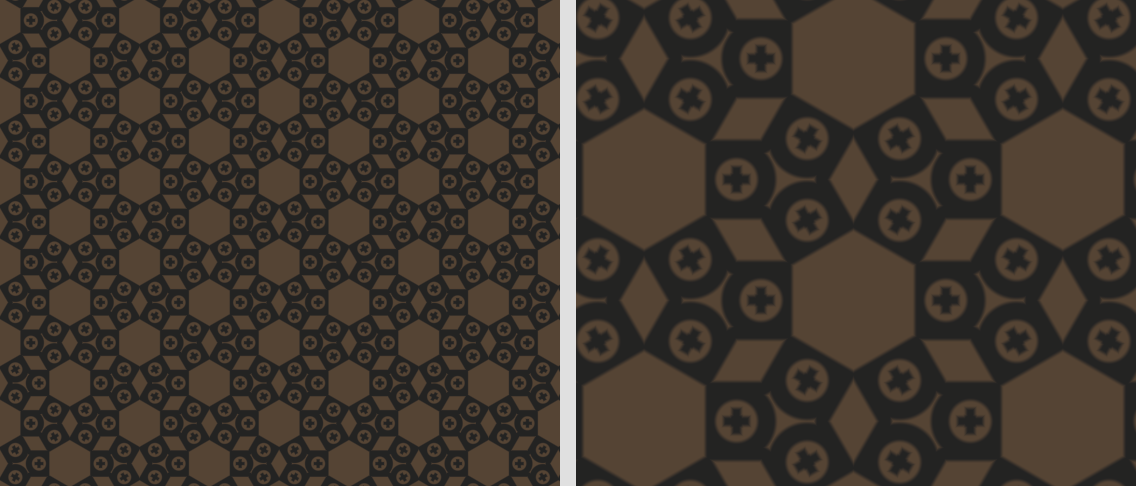
Left, the full canvas; right, a detail of the centre.
Give the GLSL for this pattern, as a WebGL 1 fragment shader.

```glsl
precision highp float;

uniform vec2 u_resolution;

const float PI = 3.14159265;
const float SQRT3 = 1.7320508;

// Offset from the nearest point of a triangular lattice with unit spacing
vec2 latticeOffset(vec2 p) {
  vec2 cell = vec2(SQRT3, 1.0);
  vec2 a = mod(p + 0.5 * cell, cell) - 0.5 * cell;
  vec2 b = mod(p, cell) - 0.5 * cell;
  return dot(a, a) < dot(b, b) ? a : b;
}

// Folds the plane into one mirrored sector around the x axis
vec2 foldSectors(vec2 p, float count) {
  float sector = 2.0 * PI / count;
  float angle = mod(atan(p.y, p.x + 1e-6) + 0.5 * sector, sector) - 0.5 * sector;
  return length(p) * vec2(cos(angle), abs(sin(angle)));
}

float boxDistance(vec2 p, vec2 halfSize) {
  vec2 d = abs(p) - halfSize;
  return max(d.x, d.y);
}

// Rhombus with a 60 degree corner, its long axis along the given direction
float rhombusDistance(vec2 p, vec2 axis, float inradius) {
  vec2 local = abs(vec2(dot(p, axis), dot(p, vec2(-axis.y, axis.x))));
  return dot(local, vec2(0.5, 0.5 * SQRT3)) - inradius;
}

// Round stud with a cross cut into its middle
float studDistance(vec2 p, float radius, vec2 arm, float hub) {
  float slot = min(boxDistance(p, arm), boxDistance(p, arm.yx));
  slot = min(slot, length(p) - hub);
  return max(length(p) - radius, -slot);
}

// Three-armed gap left between neighbouring round plates
float gapDistance(vec2 fromPlate, float plateRadius, vec2 fromCentre, float reach) {
  return max(plateRadius - length(fromPlate), length(fromCentre) - reach);
}

float inlayDistance(vec2 p) {
  vec2 q = foldSectors(latticeOffset(p), 6.0);
  vec2 axis = vec2(0.5 * SQRT3, 0.5);
  vec2 triangleCentre = vec2(1.0 / SQRT3, 0.0);
  vec2 stud = q - triangleCentre + vec2(0.195, 0.0);

  float d = q.x - 0.2534;
  d = min(d, rhombusDistance(q - 0.5 * axis, axis, 0.086));
  d = min(d, studDistance(stud, 0.087, vec2(0.054, 0.019), 0.033));
  return min(d, gapDistance(stud, 0.163, q - triangleCentre, 0.13));
}

void main() {
  const float spacing = 0.1439;
  const float softness = 0.011;
  vec2 uv = gl_FragCoord.xy / u_resolution.x;
  vec2 p = (uv - vec2(0.0, 0.112)) / spacing;

  vec3 ground = vec3(0.137, 0.136, 0.135);
  vec3 inlay = vec3(0.333, 0.265, 0.202);
  float cover = 1.0 - smoothstep(-softness, softness, inlayDistance(p));
  gl_FragColor = vec4(mix(ground, inlay, cover), 1.0);
}
```
